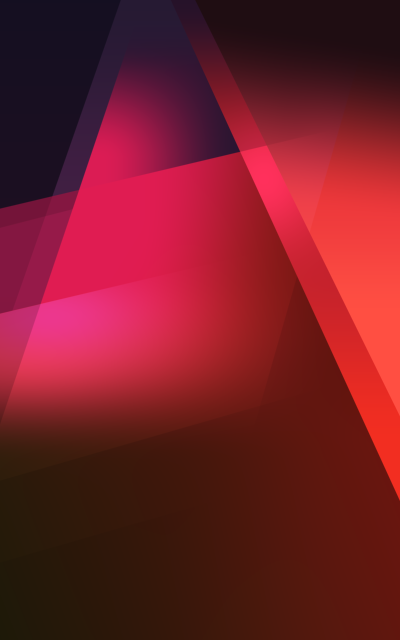
This background is drawn by a Shadertoy shader. Its source:

```glsl
// Coverage to the right of a steep line: x = start + slope * depth
float rightOf(vec2 p, float start, float slope) {
    float w = 0.8 / iResolution.x;
    return smoothstep(-w, w, p.x - start - slope * p.y);
}

// Coverage below a shallow line: depth = start + slope * x
float below(vec2 p, float start, float slope) {
    float w = 0.8 / iResolution.y;
    return smoothstep(-w, w, p.y - start - slope * p.x);
}

float glow(vec2 p, vec2 center, vec2 radius) {
    vec2 d = (p - center) / radius;
    return exp(-dot(d, d));
}

// Rose sheet that sinks into the brown floor
vec3 lowerSheet(vec2 p, float innerLeft, float facet) {
    float warmth = clamp(p.x * 0.8 + (1.0 - p.y) * 0.5, 0.0, 1.0);
    vec3 ground = mix(vec3(0.14, 0.12, 0.04), vec3(0.44, 0.08, 0.06), warmth);
    vec3 rose = mix(vec3(0.88, 0.11, 0.32), vec3(0.82, 0.13, 0.17), smoothstep(0.7, 1.2, p.x + p.y));
    float lit = (1.0 - smoothstep(0.46, 0.72, p.y)) * (1.0 - smoothstep(0.35, 0.9, p.x));
    vec3 color = mix(ground, rose, lit);

    // Lower fold with magenta and coral light
    float fold = below(p, 0.49, -0.148);
    color = mix(color, vec3(0.95, 0.25, 0.31), 0.85 * fold * glow(p, vec2(0.05, 0.55), vec2(0.4, 0.085)));
    color = mix(color, vec3(0.93, 0.22, 0.58), 0.9 * fold * glow(p, vec2(0.13, 0.495), vec2(0.22, 0.065)));

    // Shaded strips on the left
    float shade = 1.0 - innerLeft;
    color = mix(color, vec3(0.43, 0.10, 0.27), 0.65 * shade * (1.0 - fold));
    color *= 1.0 - 0.17 * shade * fold;
    color *= 1.0 - 0.12 * (1.0 - rightOf(p, 0.302, -0.558)) * (1.0 - fold);
    color *= 1.0 - 0.12 * (1.0 - below(p, 0.356, -0.16)) * shade;

    // Faint facets across the floor
    color *= 1.0 - 0.12 * below(p, 0.751, -0.18) * (1.0 - smoothstep(0.4, 0.85, p.x));
    color *= 1.0 - 0.07 * below(p, 0.879, -0.18) * (1.0 - smoothstep(0.2, 0.6, p.x));
    return color * (1.0 - 0.1 * facet * (1.0 - smoothstep(0.55, 0.7, p.y)));
}

// Dark corner, violet strip and rose triangle
vec3 upperPanels(vec2 p, float innerLeft) {
    float lit = smoothstep(0.05, 0.25, p.y) * (1.0 - smoothstep(0.25, 0.6, p.x));
    vec3 triangle = mix(vec3(0.17, 0.08, 0.19), vec3(0.86, 0.11, 0.33), lit);
    vec3 strip = mix(vec3(0.15, 0.10, 0.20), vec3(0.25, 0.12, 0.26), smoothstep(0.0, 0.3, p.y));
    vec3 corner = mix(vec3(0.08, 0.06, 0.13), vec3(0.11, 0.06, 0.13), p.y * 3.0);
    vec3 color = mix(corner, strip, rightOf(p, 0.302, -0.558));
    return mix(color, triangle, innerLeft * smoothstep(0.03, 0.12, p.y));
}

// Narrow diagonal beam
vec3 innerBeam(vec2 p, float lower) {
    vec3 color = mix(vec3(0.76, 0.13, 0.17), vec3(0.95, 0.18, 0.13), smoothstep(0.4, 0.7, p.y));
    color = mix(color, vec3(1.0, 0.19, 0.36), glow(p, vec2(0.66, 0.28), vec2(0.15, 0.1)));
    color *= mix(0.8, 1.0, lower);
    return mix(vec3(0.15, 0.07, 0.16), color, smoothstep(0.0, 0.22, p.y));
}

// Wide bright panel along the right edge
vec3 outerBeam(vec2 p, float lower, float facet) {
    vec3 color = mix(vec3(0.90, 0.22, 0.30), vec3(1.0, 0.31, 0.26), smoothstep(0.2, 0.5, p.y));
    color = mix(color, vec3(0.93, 0.20, 0.19), 0.7 * facet * (1.0 - smoothstep(0.25, 0.5, p.y)));
    color *= 1.0 - 0.08 * (1.0 - lower) * (1.0 - smoothstep(0.7, 0.85, p.x));
    float fade = smoothstep(0.03, 0.31, p.y - 0.1 * (p.x - 0.6));
    return mix(vec3(0.12, 0.05, 0.07), color, fade);
}

void mainImage(out vec4 fragColor, in vec2 fragCoord) {
    // x runs rightward, y measures depth from the top
    vec2 p = fragCoord / iResolution.xy;
    p.y = 1.0 - p.y;

    float innerLeft = rightOf(p, 0.358, -0.54);
    float lower = below(p, 0.326, -0.148);
    float facet = rightOf(p, 0.94, -0.457);

    // Layer the panels from back to front
    vec3 color = mix(upperPanels(p, innerLeft), lowerSheet(p, innerLeft, facet), lower);
    color = mix(color, innerBeam(p, lower), rightOf(p, 0.427, 0.732));
    color = mix(color, outerBeam(p, lower, facet), rightOf(p, 0.488, 0.787));
    fragColor = vec4(color, 1.0);
}
```
